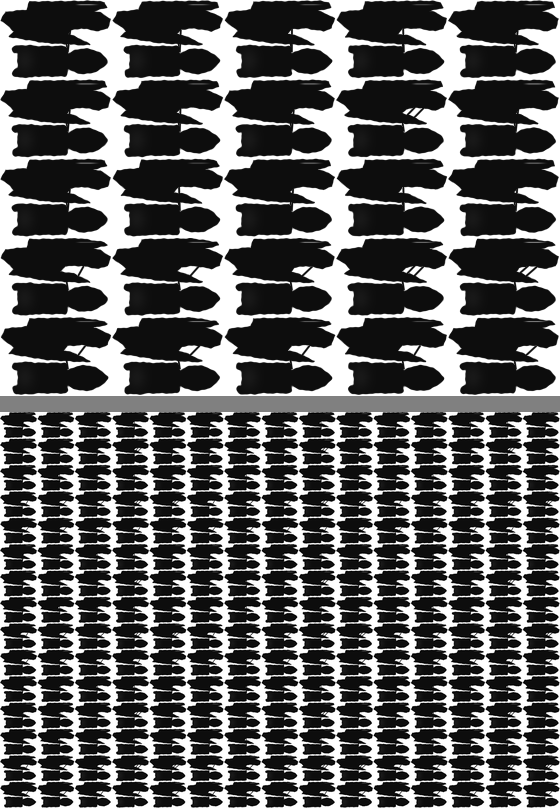
Top, the tile; bottom, the same tile 3 across and 3 down.
Give the GLSL for this pattern, as a Shadertoy shader.

```glsl
const vec2 GRID = vec2(5.0);             // repeats across and down
const vec2 CELL = vec2(153.6, 108.6);    // local size of one repeat, y down
const vec3 INK = vec3(0.05);
const vec3 PAPER = vec3(1.0);
const float EDGE_SOFTNESS = 1.0;
const float STROKE_ROUNDING = 1.0;
const float WOBBLE = 0.4;
const float STRAND_RADIUS = 1.3;
const float STREAK_STRENGTH = 0.45;
const float SHEEN = 0.045;
const int CORNERS = 22;

float hash(vec2 p) {
    vec3 q = fract(vec3(p.xyx) * 0.1031);
    q += dot(q, q.yzx + 33.33);
    return fract((q.x + q.y) * q.z);
}

float segment(vec2 p, vec2 a, vec2 b) {
    vec2 ab = b - a;
    return length(p - a - ab * clamp(dot(p - a, ab) / dot(ab, ab), 0.0, 1.0));
}

float roundBox(vec2 p, vec2 halfSize, float r) {
    vec2 q = abs(p) - halfSize + r;
    return length(max(q, 0.0)) + min(max(q.x, q.y), 0.0) - r;
}

float smoothMin(float a, float b, float k) {
    float h = max(k - abs(a - b), 0.0) / k;
    return min(a, b) - h * h * k * 0.25;
}

// Horizontal lens with pointed ends
float lens(vec2 p, float halfLength, float halfWidth) {
    p = abs(p);
    float r = (halfLength * halfLength + halfWidth * halfWidth) / (2.0 * halfWidth);
    float d = r - halfWidth;
    return (p.x - halfLength) * d > p.y * halfLength
        ? length(p - vec2(halfLength, 0.0))
        : length(p + vec2(0.0, d)) - r;
}

// Ragged upper brush mass, with a wedge cut into its lower right
float upperStroke(vec2 p, float lowRow, float vary) {
    vec2 v[CORNERS] = vec2[CORNERS](
        vec2(41, 3), vec2(132, 2), vec2(143, 4), vec2(146, 10),
        vec2(126, 15), vec2(137, 18), vec2(151, 26), vec2(147, 38),
        vec2(136, 42), vec2(112, 38), vec2(92, 39), vec2(85, 47),
        vec2(101, 50), vec2(123, 61), vec2(110, 61), vec2(62, 58),
        vec2(13, 50), vec2(20, 43), vec2(14, 37), vec2(2, 28),
        vec2(8, 17), vec2(37, 14));
    v[1].x -= 22.0 * lowRow;
    v[2].y += 3.0 * lowRow;
    v[10] += vec2(8.0, 3.0) * (vary - 0.3);
    v[11].x += 12.0 * (vary - 0.3);
    float d = dot(p - v[0], p - v[0]);
    float side = 1.0;
    for (int i = 0, j = CORNERS - 1; i < CORNERS; j = i, i++) {
        vec2 e = v[j] - v[i];
        vec2 w = p - v[i];
        vec2 b = w - e * clamp(dot(w, e) / dot(e, e), 0.0, 1.0);
        d = min(d, dot(b, b));
        bvec3 c = bvec3(p.y >= v[i].y, p.y < v[j].y, e.x * w.y > e.y * w.x);
        if (all(c) || all(not(c))) side = -side;
    }
    return side * sqrt(d) - STROKE_ROUNDING;
}

// Blunt body with two left lobes, joined to a leaf on the right
float lowerStroke(vec2 p) {
    float body = roundBox(p - vec2(58.5, 84.0), vec2(34.5, 21.0), 5.0);
    float lobes = min(segment(p, vec2(21.5, 68.0), vec2(42.0, 67.5)) - 5.2,
                      segment(p, vec2(23.0, 100.0), vec2(42.0, 100.0)) - 6.0);
    float leaf = lens(p - vec2(116.0, 84.0), 28.0, 13.5) - 4.0;
    return smoothMin(smoothMin(body, lobes, 3.0), leaf, 3.0);
}

// Thin stem, and the strands that cross the wedge
float strands(vec2 p, float slanted, float vary, float pick) {
    vec2 foot = vec2(93.0, 71.0);
    float d = segment(p, vec2(91.0, 58.0), foot);
    if (slanted < 0.5) return min(d, segment(p, vec2(91.0 + 6.0 * vary, 38.0), foot)) - STRAND_RADIUS;
    float count = 1.0 + step(0.65, pick);
    for (float i = 0.0; i < count; i++) {
        vec2 shift = vec2(-11.0 * i, -2.0 * i);
        d = min(d, segment(p, vec2(107.0, 53.0) + shift, vec2(114.0 + 8.0 * vary, 40.0) + shift));
    }
    return d - STRAND_RADIUS;
}

void mainImage(out vec4 fragColor, in vec2 fragCoord) {
    vec2 uv = fragCoord / iResolution.xy;
    vec2 grid = vec2(uv.x, 1.0 - uv.y) * GRID;
    vec2 id = mod(floor(grid), GRID);
    vec2 p = fract(grid) * CELL;
    float vary = hash(id + 3.7);
    float pick = hash(id + 19.3);
    float lowRow = step(3.0, id.y);
    float slanted = max(lowRow, step(0.8, pick));

    // Layered sines roughen the brush edges
    vec2 q = p + WOBBLE * (sin(p.yx * 0.33 + 6.28 * vary) + 0.5 * sin(p.yx * 0.71 + 6.28 * pick));
    float d = min(upperStroke(q, lowRow, vary), lowerStroke(q));
    d = min(d, strands(p, slanted, vary, pick));

    float soft = max(EDGE_SOFTNESS, 0.75 * CELL.x * GRID.x / iResolution.x);
    float cover = 1.0 - smoothstep(-soft, soft, d);

    // Dry streak near the top and faint sheen on the body
    float streak = 1.0 - smoothstep(0.0, 1.6, abs(p.y - 6.5));
    streak *= smoothstep(102.0, 112.0, p.x) * (1.0 - smoothstep(122.0, 138.0, p.x));
    vec2 glow = (p - vec2(34.0, 83.0)) / vec2(13.0, 17.0);
    vec3 ink = INK + SHEEN * exp(-dot(glow, glow)) + STREAK_STRENGTH * streak * (0.4 + 0.6 * vary);
    fragColor = vec4(mix(PAPER, ink, cover), 1.0);
}
```
